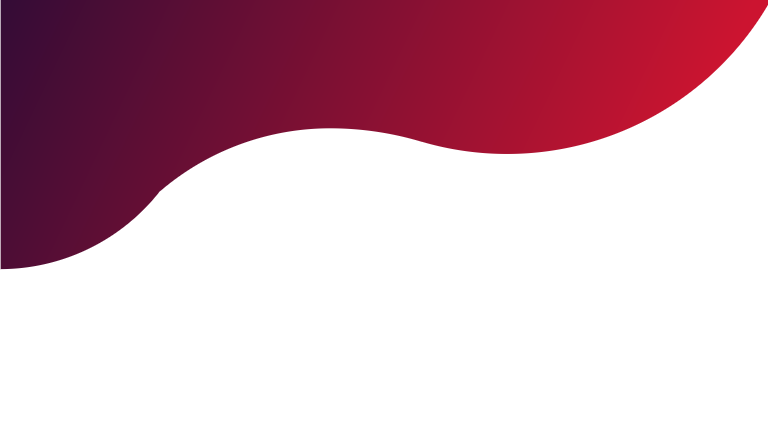
Reproduce this background procedurally as a Shadertoy shader.

```glsl
// A white page with a wavy plum-to-crimson banner hanging from its top edge.
// The wave joins circular arcs: a lobe, a hollow and a second, larger lobe,
// measured by signed distance and filled with one slanted linear gradient.

// Positive inside a lobe, negative outside it
float lobe(vec2 p, vec2 center, float radius) {
    return radius - length(p - center);
}

// Signed distance to the wavy edge, positive inside the banner
float bannerDistance(vec2 p) {
    if (p.x < 0.370) return lobe(p, vec2(0.0, 0.153), 0.470);
    if (p.x > 0.977) return lobe(p, vec2(1.1736, -0.345), 0.7014);
    // The hollow has a tighter curve on the left of its crest
    float radius = p.x < 0.764 ? 0.604 : 0.736;
    return -lobe(p, vec2(0.764, 0.297 + radius), radius);
}

// Plum at the top left to crimson at the right
vec3 bannerColor(vec2 p) {
    float t = clamp(dot(p, vec2(0.90, 0.43)) / 1.574, 0.0, 1.0);
    return mix(vec3(0.20, 0.045, 0.212), vec3(0.80, 0.08, 0.188), t);
}

void mainImage(out vec4 fragColor, in vec2 fragCoord) {
    // Canvas units: height 1, width 16/9, y running down from the top
    vec2 uv = fragCoord / iResolution.xy;
    vec2 p = vec2(uv.x * 16.0 / 9.0, 1.0 - uv.y);
    float pixel = 1.0 / iResolution.y;

    // Wavy edge, with a hairline of page left of the banner
    float distanceInside = min(bannerDistance(p), p.x - 0.0015);
    float coverage = clamp(distanceInside / pixel + 0.5, 0.0, 1.0);

    vec3 color = mix(vec3(1.0), bannerColor(p), coverage);
    fragColor = vec4(color, 1.0);
}
```
